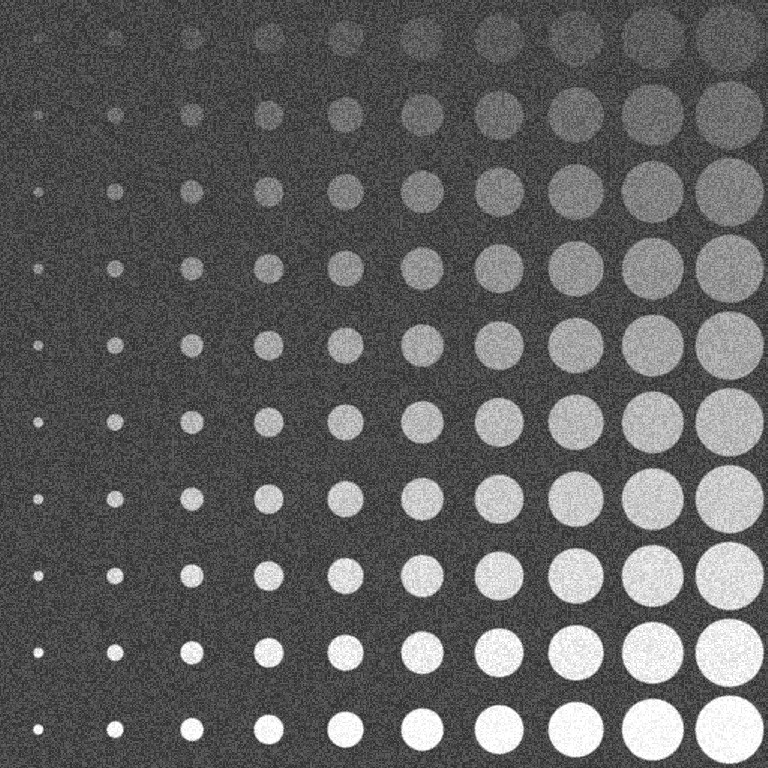
Reproduce this pattern procedurally as a WebGL 1 fragment shader.

```glsl
precision highp float;
// Ten by ten grid of grey discs, larger to the right and brighter downward, under film grain.

uniform vec2 u_resolution;

// Sine-free hash, 0 to 1
float hash(vec2 p) {
    vec3 q = fract(vec3(p.xyx) * 0.1031);
    q += dot(q, q.yzx + 33.33);
    return fract((q.x + q.y) * q.z);
}

void main() {
    vec2 uv = gl_FragCoord.xy / u_resolution;

    // Grid cells: column sets the radius, row sets the brightness
    vec2 grid = uv * 10.0;
    vec2 cell = floor(grid);
    float radius = 0.065 + 0.042 * cell.x;
    float discGrey = 0.36 + 0.072 * (9.0 - cell.y);

    // Soft-edged disc over the dark ground
    float dist = length(fract(grid) - 0.5) - radius;
    float soft = max(0.02, 7.0 / u_resolution.y);
    float disc = 1.0 - smoothstep(-soft, soft, dist);
    float grey = mix(0.28, discGrey, disc);

    // Grain on a fixed canvas lattice
    vec2 speck = floor(uv * 512.0);
    grey += (hash(speck) - 0.5) * 0.2;

    gl_FragColor = vec4(vec3(clamp(grey, 0.0, 1.0)), 1.0);
}
```
